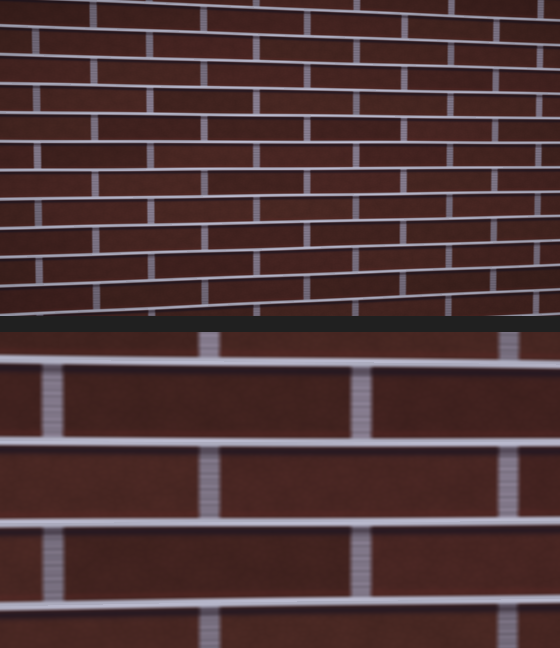
Top: the whole. Bottom: its middle third, enlarged.
This texture is drawn by a Shadertoy shader. Its source:

```glsl
// Running-bond brick wall in slight perspective, with pale mortar joints.

const vec3 BRICK_COLOR  = vec3(0.258, 0.136, 0.122);
const vec3 SHADOW_COLOR = vec3(0.125, 0.085, 0.125);
const vec3 EDGE_COLOR   = vec3(0.360, 0.155, 0.145);
const vec3 HEAD_COLOR   = vec3(0.480, 0.445, 0.510);
const vec3 BED_COLOR    = vec3(0.700, 0.700, 0.775);

const float COURSE_HEIGHT = 0.0917;  // in canvas heights, at the left side
const float BRICK_LENGTH  = 0.3774;
const float RECESSION     = 0.0886;  // shrinking towards the right
const float KEYSTONE      = 0.0194;  // narrowing towards the bottom

float hash(vec2 p) {
    vec3 q = fract(vec3(p.xyx) * 0.1031);
    q += dot(q, q.yzx + 33.33);
    return fract((q.x + q.y) * q.z);
}

// Distance to the nearest jittered cell point.
float cellular(vec2 p) {
    vec2 cell = floor(p);
    float nearest = 2.0;
    for (int j = -1; j <= 1; j++) {
        for (int i = -1; i <= 1; i++) {
            vec2 c = cell + vec2(i, j);
            vec2 point = c + vec2(hash(c), hash(c + 71.7));
            nearest = min(nearest, distance(p, point));
        }
    }
    return nearest;
}

// Soft stripe around zero.
float band(float d, float halfWidth, float softness) {
    return 1.0 - smoothstep(halfWidth - softness, halfWidth + softness, abs(d));
}

float glow(float d, float radius) {
    return exp(-d * d / (radius * radius));
}

// Maps the canvas to brick lengths (x) and courses counted downward (y).
vec2 wallCoords(vec2 p, float depth) {
    float sag = 0.0005 * sin(p.x * 9.0 + p.y * 17.0);
    float course = (0.553 - 0.0026 * p.x - p.y + sag) / (COURSE_HEIGHT * depth);
    float along = (p.x / depth - 0.1197) / BRICK_LENGTH;
    return vec2(along, course);
}

vec3 brickSurface(vec2 wall, vec2 id) {
    float tone = 0.93 + 0.14 * hash(id);
    float mottle = cellular(wall * vec2(9.0, 3.0)) - 0.5;
    float grain = cellular(wall * vec2(40.0, 14.0)) - 0.5;
    vec3 tint = vec3(1.0, 0.97 + 0.06 * hash(id + 9.3), 1.0);
    return BRICK_COLOR * tint * tone * (1.0 - 0.08 * mottle - 0.05 * grain);
}

// Upright mortar with fine horizontal streaks.
vec3 headMortar(float course, vec2 id) {
    float streak = sin(course * 61.0) + 0.6 * sin(course * 97.0 + id.x * 2.1);
    return HEAD_COLOR * (0.92 + 0.16 * hash(id + 4.1) + 0.035 * streak);
}

void mainImage(out vec4 fragColor, in vec2 fragCoord) {
    vec2 p = fragCoord / iResolution.y;
    vec2 screen = fragCoord / iResolution.xy - 0.5;
    float pixel = 1.0 / iResolution.y;

    // Perspective
    p.x = 0.889 + (p.x - 0.889) / (1.0 + KEYSTONE * (p.y - 0.507));
    float depth = 1.0 - RECESSION * p.x;
    vec2 wall = wallCoords(p, depth);

    // Running bond: alternate courses shift by half a brick
    float row = floor(wall.y);
    float along = wall.x - 0.5 * mod(row, 2.0);
    vec2 brickId = vec2(floor(along), row);
    vec2 jointId = vec2(round(along), row);

    // Signed distances to the joints, in canvas heights
    float headDist = (along - jointId.x) * BRICK_LENGTH * depth * depth;
    float bedDist = (wall.y - round(wall.y)) * COURSE_HEIGHT * depth;

    vec3 color = brickSurface(wall, brickId);

    // Head joints, softened sideways
    float head = band(headDist, 0.0118 * depth, max(0.0042, pixel));
    color = mix(color, headMortar(wall.y, jointId), head);

    // Warm upper rim and cool shadow beside each bed joint
    float rim = glow(bedDist + 0.009, 0.0035) * (1.0 - head);
    color = mix(color, EDGE_COLOR, 0.3 * rim);
    float shade = glow(bedDist - 0.0095, 0.0052);
    color = mix(color, SHADOW_COLOR, shade * mix(0.8, 0.45, head));

    // Bed joints
    float wear = 0.97 + 0.04 * sin(p.x * 13.0 + row * 2.4);
    float bed = band(bedDist, 0.0047 * depth, max(0.0028, pixel));
    color = mix(color, BED_COLOR * wear, bed);

    // Lens falloff
    color *= 1.04 - 0.42 * dot(screen, screen);
    fragColor = vec4(color, 1.0);
}
```
